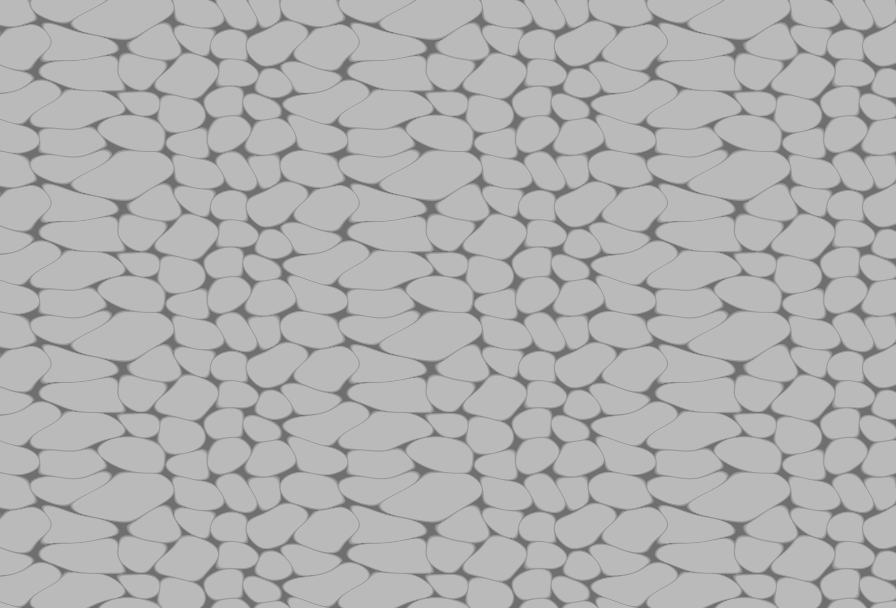
Write a WebGL 1 fragment shader that draws this texture.

```glsl
precision highp float;
// Flat grey rubble stone wall: rounded, tightly packed stones in a repeating tile.
uniform vec2 u_resolution;

const float TAU = 6.2831853;
const vec2 TILE_SIZE = vec2(0.344, 0.264 * 0.68);  // in canvas widths
const vec2 TILE_CELLS = vec2(6.0, 5.0);            // stones per tile
const float SQUEEZE = 0.05;                        // uneven stone lengths along x
const float SQUEEZE_CENTER = 0.73;
const float ROUNDING = 0.0125;                     // corner size in canvas widths

const vec3 STONE_COLOR = vec3(0.73);
const vec3 RIM_COLOR = vec3(0.595);
const vec3 GAP_COLOR = vec3(0.435);

vec3 hash3(vec2 p) {
  vec3 q = fract(vec3(p.xyx) * vec3(0.1031, 0.1030, 0.0973));
  q += dot(q, q.yxz + 33.33);
  return fract((q.xxy + q.yzz) * q.zyx);
}

// Stone centre in cell units (xy) and its size weight (z); wraps at the tile.
vec3 stoneAt(vec2 cell) {
  vec3 h = hash3(mod(cell, TILE_CELLS) + 17.0);
  return vec3(cell + 0.5 + 0.72 * (h.xy - 0.5), 0.3 * (h.z - 0.5));
}

float weightedDistance(vec2 p, vec3 stone) {
  vec2 d = p - stone.xy;
  return dot(d, d) - stone.z;
}

float smoothMin(float a, float b, float k) {
  float h = max(k - abs(a - b), 0.0) / k;
  return min(a, b) - 0.25 * k * h * h;
}

// Tile position to cell units, with short and long stones and wavy joints.
vec2 warpToCells(vec2 t) {
  vec2 wave = vec2(0.12 * sin(TAU * (3.0 * t.y + t.x)),
                   0.1 * sin(TAU * (2.0 * t.x + t.y)) + 0.05 * sin(TAU * 5.0 * t.x));
  t.x += SQUEEZE * sin(TAU * (t.x - SQUEEZE_CENTER));
  return t * TILE_CELLS + wave;
}

vec2 localCellSize(vec2 t) {
  float stretch = 1.0 + SQUEEZE * TAU * cos(TAU * (t.x - SQUEEZE_CENTER));
  return TILE_SIZE / (TILE_CELLS * vec2(stretch, 1.0));
}

// Cell of the stone that owns point p.
vec2 nearestCell(vec2 p) {
  vec2 base = floor(p);
  vec2 best = base;
  float bestDistance = 100.0;
  for (int j = -2; j <= 2; j++) {
    for (int i = -2; i <= 2; i++) {
      vec2 cell = base + vec2(float(i), float(j));
      float d = weightedDistance(p, stoneAt(cell));
      if (d < bestDistance) {
        bestDistance = d;
        best = cell;
      }
    }
  }
  return best;
}

// Distance to the joints in canvas widths; negative in the rounded-off corners.
float stoneDepth(vec2 p, vec2 cellSize, float rounding) {
  vec2 home = nearestCell(p);
  vec3 own = stoneAt(home);
  float ownDistance = weightedDistance(p, own);
  float depth = 1.0;
  for (int j = -2; j <= 2; j++) {
    for (int i = -2; i <= 2; i++) {
      if (i == 0 && j == 0) continue;
      vec3 other = stoneAt(home + vec2(float(i), float(j)));
      float across = length((other.xy - own.xy) / cellSize);
      float edge = 0.5 * (weightedDistance(p, other) - ownDistance) / across;
      depth = smoothMin(depth, edge, rounding);
    }
  }
  return depth;
}

float softStep(float edge, float x, float softness) {
  return smoothstep(edge - softness, edge + softness, x);
}

void main() {
  vec2 tilePos = gl_FragCoord.xy / u_resolution.x / TILE_SIZE;
  float softness = 0.65 / u_resolution.x;

  float depth = stoneDepth(warpToCells(tilePos), localCellSize(tilePos), ROUNDING);

  // Dark gaps, then a thin rim, then the flat stone face.
  vec3 color = mix(GAP_COLOR, RIM_COLOR, softStep(-0.0007, depth, softness));
  color = mix(color, STONE_COLOR, softStep(0.0006, depth, softness));
  gl_FragColor = vec4(color, 1.0);
}
```
